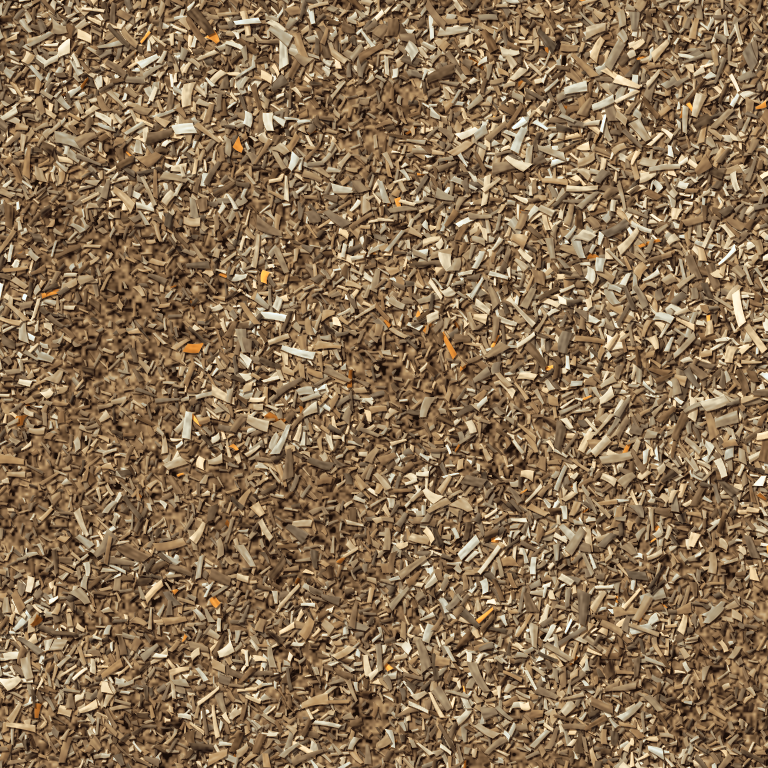
Give the GLSL for this texture, as a WebGL 2 fragment shader.

```glsl
#version 300 es
precision highp float;

uniform vec2 u_resolution;
out vec4 fragColor;

// Integer hash: three random values in 0..1 per lattice point
vec3 hash3(ivec3 cell) {
    uvec3 v = uvec3(cell) * 1664525u + 1013904223u;
    v.x += v.y * v.z; v.y += v.z * v.x; v.z += v.x * v.y;
    v ^= v >> 16u;
    v.x += v.y * v.z; v.y += v.z * v.x; v.z += v.x * v.y;
    return vec3(v >> 8u) / 16777216.0;
}

float valueNoise(vec2 p, int seed) {
    ivec2 i = ivec2(floor(p));
    vec2 f = fract(p);
    f = f * f * (3.0 - 2.0 * f);
    float low = mix(hash3(ivec3(i, seed)).x, hash3(ivec3(i + ivec2(1, 0), seed)).x, f.x);
    float high = mix(hash3(ivec3(i + ivec2(0, 1), seed)).x, hash3(ivec3(i + 1, seed)).x, f.x);
    return mix(low, high, f.y);
}

// 0 on trodden soil, 1 where chips lie thick
float chipCover(vec2 p) {
    float n = 0.6 * valueNoise(p * 6.0, 90) + 0.4 * valueNoise(p * 15.0, 91);
    return smoothstep(0.22, 0.62, n);
}

float linearStep(float a, float b, float x) {
    return clamp((x - a) / (b - a), 0.0, 1.0);
}

// Tone to colour, from deep shadow to sunlit wood
vec3 woodRamp(float t) {
    vec3 c = mix(vec3(0.09, 0.05, 0.03), vec3(0.17, 0.11, 0.08), linearStep(0.0, 0.055, t));
    c = mix(c, vec3(0.38, 0.29, 0.20), linearStep(0.055, 0.205, t));
    c = mix(c, vec3(0.56, 0.45, 0.33), linearStep(0.205, 0.43, t));
    c = mix(c, vec3(0.71, 0.60, 0.44), linearStep(0.43, 0.655, t));
    c = mix(c, vec3(0.78, 0.71, 0.58), linearStep(0.655, 0.82, t));
    c = mix(c, vec3(0.92, 0.86, 0.73), linearStep(0.82, 0.945, t));
    return mix(c, vec3(1.0, 0.98, 0.92), linearStep(0.98, 1.2, t));
}

// Tapered splinter with slanted ends and a slight bend
float splinter(vec2 q, vec2 halfSize, vec3 form) {
    float along = q.x / halfSize.x;
    q.y += form.x * halfSize.y * along * along;
    q.x += form.y * q.y;
    float width = halfSize.y * (1.0 - form.z * clamp(along, -1.0, 1.0));
    return max(abs(q.x) - halfSize.x, abs(q.y) - width);
}

void main() {
    float unit = min(u_resolution.x, u_resolution.y);
    vec2 p = gl_FragCoord.xy / unit;
    float edge = 1.1 / unit;

    // Crumbly soil
    float crumbs = 0.55 * valueNoise(p * 230.0, 80) + 0.45 * valueNoise(p * 110.0, 81);
    float tone = 0.34 + 1.1 * (crumbs - 0.5);
    float warmth = 0.5;

    // Chips in layers, small and dense below, large and sparse on top
    for (int layer = 0; layer < 7; layer++) {
        float level = float(layer) / 6.0;
        float cells = mix(82.0, 36.0, level);
        ivec2 home = ivec2(floor(p * cells));

        for (int k = 0; k < 9; k++) {
            ivec2 cell = home + ivec2(k % 3, k / 3) - 1;
            vec3 place = hash3(ivec3(cell, layer));
            vec2 centre = (vec2(cell) + place.xy) / cells;
            vec2 offset = p - centre;
            if (length(offset) * cells > 0.98) continue;

            float cover = chipCover(centre);
            if (place.z > mix(0.95, 0.4, level) * mix(0.45, 1.1, cover)) continue;

            vec3 size = hash3(ivec3(cell, layer + 20));
            vec3 look = hash3(ivec3(cell, layer + 40));
            vec3 form = (hash3(ivec3(cell, layer + 60)) - 0.5) * vec3(0.9, 1.3, 0.9);

            float angle = 6.2832 * size.x;
            vec2 axis = vec2(cos(angle), sin(angle));
            mat2 turn = mat2(axis.x, -axis.y, axis.y, axis.x);
            vec2 halfSize = vec2(mix(0.32, 0.8, size.y * size.y), mix(0.09, 0.26, size.z * size.z)) / cells;
            halfSize *= mix(0.8, 1.0, cover);
            vec2 q = turn * offset;

            // Cast shadow to the lower right
            float shadow = splinter(turn * (offset - vec2(0.0016, -0.0021)), halfSize, form);
            tone *= mix(1.0, 0.3, 1.0 - smoothstep(-0.0008, 0.0014, shadow));

            // Sunlit face with lengthwise fibres and a shaded side
            float fibre = valueNoise(q * vec2(70.0, 330.0) + place.xy * 50.0, 82) - 0.5;
            float slope = dot(vec2(-axis.y, axis.x), vec2(-0.6, 0.8)) * q.y / halfSize.y;
            float face = mix(0.22, 1.04, look.x) * mix(0.78, 1.0, cover);
            face += 0.26 * fibre + 0.13 * slope + 0.2 * (crumbs - 0.5);
            face += 0.2 * step(0.95, look.z);

            float body = clamp(0.5 - splinter(q, halfSize, form) / edge, 0.0, 1.0);
            float tint = look.y > 0.993 ? 4.0 : 1.6 * (look.y - 0.5);
            tone = mix(tone, face, body);
            warmth = mix(warmth, tint, body);
        }
    }

    vec3 colour = woodRamp(tone) * (1.0 + warmth * vec3(0.06, -0.02, -0.13));
    fragColor = vec4(clamp(colour, 0.0, 1.0), 1.0);
}
```
